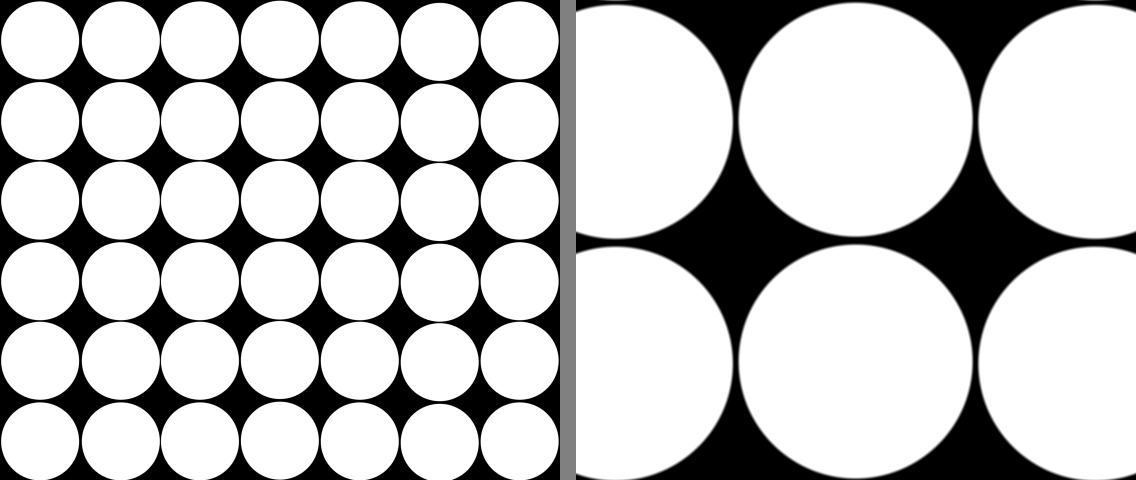
Left, the full canvas; right, a detail of the centre.
This pattern is drawn by a Shadertoy shader. Its source:

```glsl
// A grid of seven by six white discs, almost touching, on a black ground.
// Each pixel finds its column, then its row, and takes the distance to that
// disc; a few columns and rows sit slightly off the regular spacing.

// Centre of a column, with its sideways and downward drift, in column widths.
vec2 columnTop(float column) {
    float sideways = column == 1.0 ? 0.012 : 0.002;
    float downward = column == 3.0 ? -0.009 : column == 5.0 ? 0.018 : 0.0;
    return vec2(column + 0.5 + sideways, 0.506 + downward);
}

void mainImage(out vec4 fragColor, in vec2 fragCoord) {
    // Column widths as units, measured from the upper left corner
    float pixel = 7.007 / iResolution.x;
    vec2 p = vec2(fragCoord.x, iResolution.y - fragCoord.y) * pixel;

    // Nearest disc; the row is found after the column drift is removed
    float column = clamp(floor(p.x), 0.0, 6.0);
    vec2 q = p - columnTop(column);
    float row = clamp(round(q.y / 1.002), 0.0, 5.0);
    q.y -= row * 1.002 + 0.007 * mod(row, 2.0);

    // White disc with a slightly soft rim
    float disc = length(q) - 0.488;
    float softness = max(0.0085, 0.7 * pixel);
    float white = 1.0 - smoothstep(-softness, softness, disc);
    fragColor = vec4(vec3(white), 1.0);
}
```
